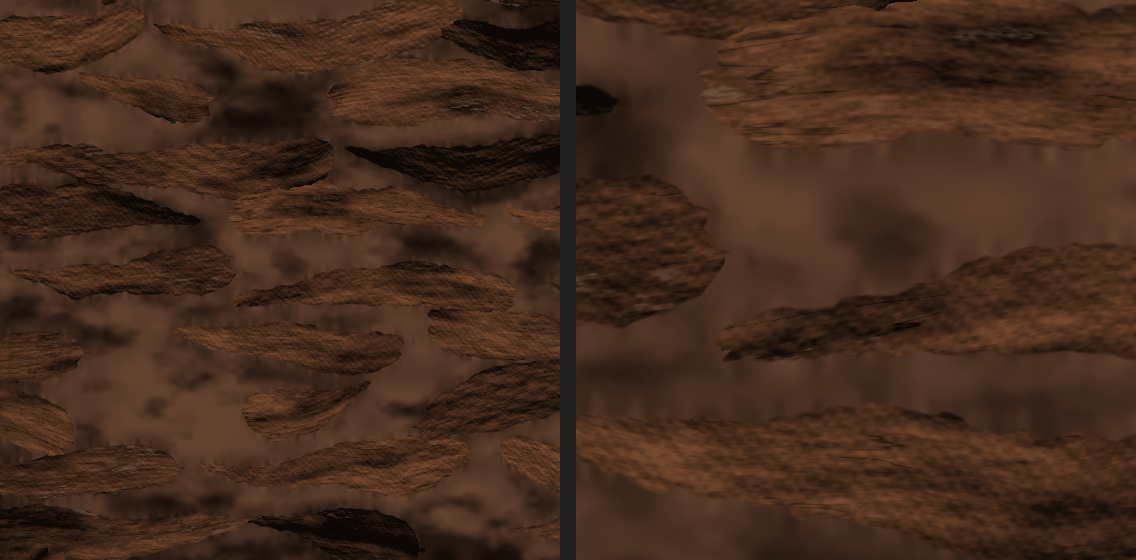
Left, the full canvas; right, a detail of the centre.
Reproduce this texture procedurally as a WebGL 1 fragment shader.

```glsl
precision highp float;
// Weathered bark slabs lying roughly horizontally on a soft, blurred brown ground.
// Jittered cells hold bent, ragged strips; stretched noise gives grain and cracks,
// and the tone of each slab bleeds outwards into the ground around it.
uniform vec2 u_resolution;

#define DARK_BROWN vec3(0.075, 0.043, 0.025)
#define LIGHT_WOOD vec3(0.425, 0.260, 0.165)
#define LIGHT_GROUND vec3(0.385, 0.255, 0.185)
#define WEATHERED_GREY vec3(0.40, 0.34, 0.30)
#define CELL vec2(0.48, 0.11)
#define BLEED 0.035
#define EDGE_SOFTNESS 0.0018
#define STREAK_CONTRAST 0.75
#define FIBRE_CONTRAST 0.75
#define SPECKLE_CONTRAST 0.24
#define CHAR_DEPTH 0.42
#define CRACK_DEPTH 0.3

float hash(vec2 p) {
  return fract(sin(dot(p, vec2(127.1, 311.7))) * 43758.5453);
}

float noise(vec2 p) {
  vec2 i = floor(p), f = fract(p);
  f = f * f * (3.0 - 2.0 * f);
  return mix(mix(hash(i), hash(i + vec2(1.0, 0.0)), f.x),
             mix(hash(i + vec2(0.0, 1.0)), hash(i + vec2(1.0, 1.0)), f.x), f.y);
}

float fbm(vec2 p) {
  float sum = 0.0, amp = 0.5;
  for (int i = 0; i < 4; i++) {
    sum += amp * noise(p);
    p = p * 2.03 + 17.3;
    amp *= 0.5;
  }
  return sum / 0.9375;
}

// Slab of one cell: x, y along and across the grain, z signed distance, w tone.
vec4 slab(vec2 p, vec2 cell) {
  vec2 jitter = vec2(hash(cell + 1.3), hash(cell + 2.9)) - 0.5;
  vec2 centre = (cell + 0.5 + jitter * vec2(0.3, 0.35)) * CELL;
  centre.x -= hash(vec2(cell.y, 3.7)) * CELL.x;
  float len = mix(0.09, 0.29, sqrt(hash(cell + 5.1)));
  float thick = mix(0.034, 0.06, hash(cell + 7.7));
  float tiltRange = mix(1.5, 0.18, smoothstep(0.1, 0.17, len));
  float tilt = (hash(cell + 9.2) - 0.5) * tiltRange;
  float seed = hash(cell + 4.4) * 50.0;

  // Turn into the slab's frame, then straighten its bend.
  vec2 q = p - centre;
  float c = cos(tilt), s = sin(tilt);
  q = vec2(c * q.x + s * q.y, c * q.y - s * q.x);
  float t = clamp(q.x / len, -1.0, 1.0);
  float bend = (hash(cell + 6.6) - 0.5) * 0.45 * len;
  q.y -= bend * (t * t - 0.4) + 0.02 * (noise(vec2(q.x * 9.0, seed)) - 0.5);

  // One end is broad and broken, the other narrows to a point.
  float side = sign(q.y) * 7.0;
  float along = t * sign(jitter.x);
  float taper = sqrt(max(1.0 - pow(abs(t), 5.0), 0.0));
  taper *= mix(1.0, 0.3, smoothstep(-0.5, 1.0, along));
  float ragged = 0.02 * (noise(vec2(q.x * 13.0, seed + side)) - 0.5)
               + 0.005 * (noise(vec2(q.x * 70.0, seed + side)) - 0.5)
               + 0.005 * (noise(q * vec2(110.0, 190.0) + seed) - 0.5);
  float broken = 0.035 * (noise(vec2(q.y * 65.0, seed)) - 0.5);
  float d = max(abs(q.y) - thick * taper, abs(q.x) - len + broken) + ragged;
  float tone = mix(0.22, 0.77, smoothstep(0.12, 0.62, hash(cell + 8.8)));
  return vec4(q, d, tone);
}

void main() {
  vec2 p = gl_FragCoord.xy / u_resolution.y;
  float row = floor(p.y / CELL.y);

  // Find the nearest slab and gather the tones bleeding from its neighbours.
  vec4 near = vec4(p, 1.0, 0.5);
  float seed = 0.0;
  float hollow = smoothstep(0.32, 0.62, fbm(p * vec2(8.0, 12.0) + 4.0));
  float groundTone = 0.45 * mix(0.12, 0.92, hollow), weight = 0.45;
  for (int j = -1; j <= 1; j++) {
    float r = row + float(j);
    float column = floor(p.x / CELL.x + hash(vec2(r, 3.7)));
    for (int i = -1; i <= 1; i++) {
      vec2 cell = vec2(column + float(i), r);
      vec4 piece = slab(p, cell);
      float bleed = clamp(1.0 - piece.z / BLEED, 0.0, 1.0);
      groundTone += bleed * bleed * piece.w;
      weight += bleed * bleed;
      if (piece.z < near.z) {
        near = piece;
        seed = hash(cell) * 40.0;
      }
    }
  }

  // Blurred ground with soft blots and short upright smears close to the slabs.
  float fringe = smoothstep(0.018, 0.0, near.z);
  float smear = noise(p * vec2(130.0, 28.0)) - 0.5;
  float blot = noise(p * 24.0) - 0.5;
  float tone = groundTone / weight + 0.32 * blot + 0.4 * fringe * smear;
  vec3 ground = mix(DARK_BROWN, LIGHT_GROUND, clamp(tone, 0.0, 1.0));

  // Wood: broad streaks, fine fibres, speckle and thin cracks along the grain.
  vec2 g = near.xy + seed;
  g.y += 0.008 * (noise(g * vec2(9.0, 14.0)) - 0.5);
  float streak = fbm(g * vec2(9.0, 60.0)) - 0.5;
  float fibre = fbm(g * vec2(55.0, 260.0)) - 0.5;
  float speckle = noise(g * vec2(260.0, 480.0)) - 0.5;
  float ridge = abs(fbm(g * vec2(6.0, 60.0) + 31.0) - 0.5);
  float crack = smoothstep(0.025, 0.0, ridge) * smoothstep(0.45, 0.7, noise(g * 22.0));
  float charred = smoothstep(0.52, 0.68, fbm(g * vec2(7.0, 24.0) + 53.0) + 0.25 * fibre);
  float rim = smoothstep(-0.007, 0.0, near.z);
  float woodTone = near.w + 0.05 + STREAK_CONTRAST * streak + FIBRE_CONTRAST * fibre
                 + SPECKLE_CONTRAST * speckle - CHAR_DEPTH * charred
                 - CRACK_DEPTH * crack - 0.12 * rim;
  vec3 wood = mix(DARK_BROWN, LIGHT_WOOD, clamp(woodTone, -0.08, 1.1));
  float weathering = smoothstep(0.63, 0.78, fbm(g * vec2(6.0, 26.0) + 9.0));
  wood = mix(wood, WEATHERED_GREY, 0.6 * weathering * smoothstep(-0.1, 0.2, fibre + 0.2 * speckle));

  float cover = smoothstep(EDGE_SOFTNESS, -EDGE_SOFTNESS, near.z);
  gl_FragColor = vec4(mix(ground, wood, cover), 1.0);
}
```
